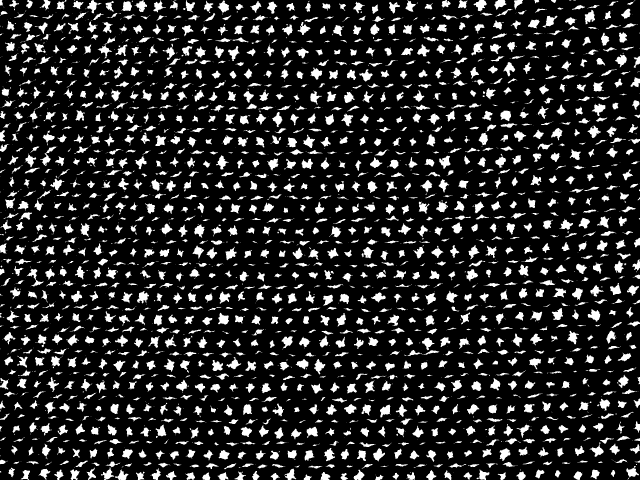
Give the GLSL for this pattern, as a WebGL 1 fragment shader.

```glsl
precision highp float;
// Backlit loose weave: ragged white star holes and thin slits on black, in bowed rows.

uniform vec2 u_resolution;

vec2 hash2(vec2 p) {
  vec2 k = vec2(dot(p, vec2(127.1, 311.7)), dot(p, vec2(269.5, 183.3)));
  return fract(sin(k) * 43758.55);
}

float gradientNoise(vec2 p) {
  vec2 i = floor(p);
  vec2 f = fract(p);
  vec2 w = f * f * (3.0 - 2.0 * f);
  vec2 e = vec2(1.0, 0.0);
  float a = dot(hash2(i) * 2.0 - 1.0, f);
  float b = dot(hash2(i + e.xy) * 2.0 - 1.0, f - e.xy);
  float c = dot(hash2(i + e.yx) * 2.0 - 1.0, f - e.yx);
  float d = dot(hash2(i + e.xx) * 2.0 - 1.0, f - e.xx);
  return mix(mix(a, b, w.x), mix(c, d, w.x), w.y);
}

// Cloth coordinates: one unit per column and per row of star holes.
vec2 clothCoords(vec2 p) {
  float x = p.x - 0.108 * (p.y - 0.658);
  float column = 30.6 * x - 1.9 * x * x - 13.82;
  float bend = 0.022 + 0.06 * p.y * smoothstep(0.5, 1.2, p.x);
  float bow = bend * (p.x - 0.667) * (p.x - 0.667);
  return vec2(column, (p.y - 0.658 - bow) / 0.0466);
}

// Superellipse with concave sides; values below 1 lie inside the hole.
float hole(vec2 d, vec2 radius, float angle, float power) {
  float c = cos(angle);
  float s = sin(angle);
  d = abs(vec2(c * d.x + s * d.y, c * d.y - s * d.x)) / radius;
  return pow(d.x, power) + pow(d.y, power);
}

// 1 where light passes through the weave, 0 on the threads.
float light(vec2 p, float wear) {
  // Frayed fibres displace the hole outlines
  vec2 fray = vec2(gradientNoise(p * 75.0), gradientNoise(p * 75.0 + 37.0));
  float grain = gradientNoise(p * 210.0 + 11.0);
  vec2 cloth = clothCoords(p + fray * 0.008);
  float nearest = 9.0;

  for (int layer = 0; layer < 2; layer++) {
    float slit = float(layer);
    vec2 q = cloth - slit * vec2(0.3, 0.5);
    float row = floor(q.y + 0.5);
    for (int side = 0; side < 2; side++) {
      vec2 cell = vec2(floor(q.x) + float(side), row);
      vec2 shape = hash2(cell + slit * 71.3 + 5.0);
      vec2 shift = hash2(cell + slit * 33.7 + 91.0) - 0.5;
      vec2 d = (q - cell) * vec2(0.0357, 0.0466) - shift * vec2(0.006, 0.004);

      // Stars shrink and grow long arms where worn; slits widen there
      vec2 star = vec2(0.0096, 0.0108) * mix(0.72, 1.3, shape.x);
      vec2 gap = vec2(0.0132, 0.0035) * mix(0.5, 1.25, shape.x);
      vec2 radius = mix(star, gap, slit);
      radius *= mix(vec2(1.0), vec2(1.28, 1.2 + 0.3 * slit), wear);
      float angle = (shape.y - 0.5) * mix(1.3, 0.5, slit) + 0.1 + 0.3 * wear;
      nearest = min(nearest, hole(d, radius, angle, mix(0.86, 0.62, wear)));
    }
  }
  return step(nearest, 1.0 + 0.7 * grain);
}

void main() {
  vec2 p = gl_FragCoord.xy / u_resolution.y;

  // Wear gathers in uneven patches toward the upper left
  float wear = 1.0 - smoothstep(0.1, 0.8, p.x + 0.3 * (1.0 - p.y));
  wear = clamp(wear * (1.0 + 0.8 * gradientNoise(p * 6.0)), 0.0, 1.0);

  // Average a 3 by 3 grid inside each pixel for smooth edges
  float sum = 0.0;
  for (int j = 0; j < 3; j++) {
    for (int i = 0; i < 3; i++) {
      vec2 offset = (vec2(float(i), float(j)) - 1.0) / 3.0;
      sum += light(p + offset / u_resolution.y, wear);
    }
  }
  gl_FragColor = vec4(vec3(sum / 9.0), 1.0);
}
```
